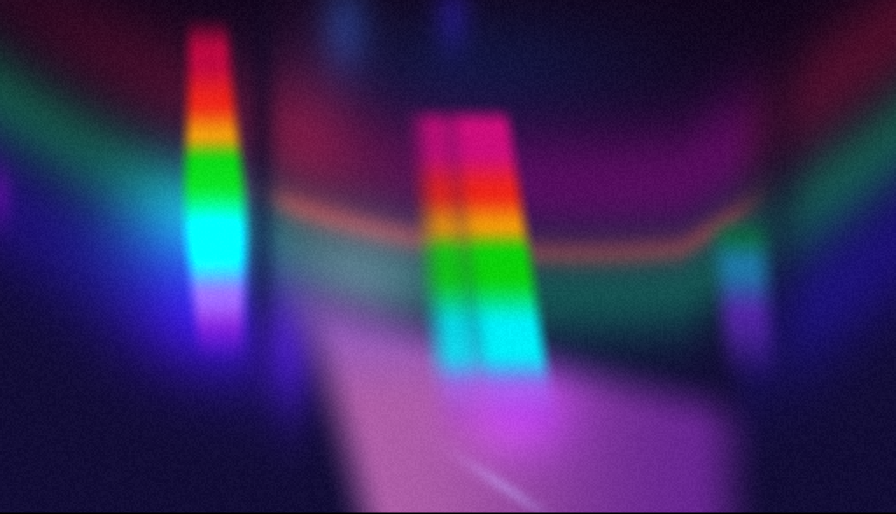
Reproduce this background procedurally as a Shadertoy shader.

```glsl
// Blurred prism light on a dark wall: a dim curved rainbow, a pink-violet
// pool below it and three bright spectral beams. Soft bands and gaussian
// glows are layered in normalized canvas space, then finished with grain.

float hash(vec2 p) {
    vec3 q = fract(vec3(p.xyx) * 0.1031);
    q += dot(q, q.yzx + 33.33);
    return fract((q.x + q.y) * q.z);
}

float glow(vec2 p, vec2 center, vec2 radius) {
    vec2 q = (p - center) / radius;
    return exp(-dot(q, q));
}

float ridge(float x, float width) {
    return exp(-x * x / (width * width));
}

// Soft-edged strip around zero
float strip(float x, float halfWidth, float blur) {
    return smoothstep(-blur, blur, halfWidth - abs(x));
}

// Beam colours, from its top (0) to its tail (1)
vec3 spectrum(float t, vec3 top) {
    vec3 c = mix(top, vec3(0.93, 0.14, 0.10), smoothstep(0.12, 0.25, t));
    c = mix(c, vec3(0.94, 0.60, 0.04), smoothstep(0.24, 0.35, t));
    c = mix(c, vec3(0.04, 0.82, 0.04), smoothstep(0.34, 0.43, t));
    c = mix(c, vec3(0.00, 0.94, 0.98), smoothstep(0.48, 0.64, t));
    c = mix(c, vec3(0.62, 0.38, 0.95), smoothstep(0.70, 0.83, t));
    return mix(c, vec3(0.58, 0.12, 0.85), smoothstep(0.82, 0.95, t));
}

// Dark room with faint blue reflections near the top
vec3 room(vec2 p) {
    vec3 c = mix(vec3(0.07, 0.05, 0.21), vec3(0.07, 0.02, 0.11), smoothstep(0.3, 1.0, p.y));
    c += vec3(0.00, 0.06, 0.13) * glow(p, vec2(0.52, 0.87), vec2(0.20, 0.13));
    c += vec3(0.04, 0.13, 0.24) * glow(p, vec2(0.385, 0.95), vec2(0.03, 0.09));
    c += vec3(0.05, 0.03, 0.22) * glow(p, vec2(0.505, 0.97), vec2(0.022, 0.07));
    return c + vec3(0.16, 0.00, 0.12) * glow(p, vec2(0.0, 0.62), vec2(0.015, 0.06));
}

// Wide dim rainbow that sags across the wall
vec3 curvedRainbow(vec2 p) {
    float sag = p.x - 0.65;
    float d = p.y - 0.43 - 0.9 * sag * sag - 0.8 * max(p.x - 0.76, 0.0);
    float inner = smoothstep(0.24, 0.34, p.x) * (1.0 - smoothstep(0.80, 0.88, p.x));
    vec3 wine = mix(vec3(0.22, 0.03, 0.05), vec3(0.26, 0.01, 0.20), inner * smoothstep(0.3, 0.6, p.x));
    vec3 c = wine * ridge(d - 0.21, 0.12) * smoothstep(-0.2, 0.3, p.x);
    c += vec3(0.27, 0.05, 0.00) * ridge(d - 0.075, 0.03) * inner;
    c += vec3(0.00, 0.27, 0.11) * ridge(d, 0.10);
    c += vec3(0.04, 0.02, 0.26) * ridge(d + 0.20, 0.14) * (1.0 - inner);

    // Haze beside the left and middle beams
    c += vec3(0.02, 0.25, 0.34) * glow(p, vec2(0.19, 0.57), vec2(0.08, 0.12));
    c += vec3(0.12, 0.00, 0.36) * glow(p, vec2(0.235, 0.38), vec2(0.09, 0.12));
    c += vec3(0.27, 0.18, 0.25) * glow(p, vec2(0.40, 0.44), vec2(0.09, 0.15));
    c += vec3(0.17, 0.03, 0.05) * glow(p, vec2(0.34, 0.74), vec2(0.06, 0.20));
    c += vec3(0.10, 0.02, 0.32) * glow(p, vec2(0.325, 0.29), vec2(0.03, 0.12));
    c *= 1.0 - 0.6 * ridge(p.x - 0.292, 0.016) * smoothstep(0.2, 0.5, p.y);
    return c * (1.0 - 0.4 * ridge(p.x - 0.87, 0.03));
}

void mainImage(out vec4 fragColor, in vec2 fragCoord) {
    vec2 p = fragCoord / iResolution.xy;
    vec3 col = room(p) + curvedRainbow(p);

    // Pink-violet pool under the rainbow
    float poolTop = 0.57 - 0.43 * p.x;
    float pool = 1.0 - smoothstep(poolTop - 0.08, poolTop + 0.05, p.y);
    pool *= smoothstep(-0.035, 0.035, p.x - 0.405 + 0.15 * p.y);
    pool *= 1.0 - smoothstep(0.77, 0.86, p.x);
    vec3 poolColor = mix(vec3(0.71, 0.38, 0.68), vec3(0.42, 0.15, 0.59), smoothstep(0.42, 0.80, p.x));
    poolColor = mix(poolColor, vec3(0.56, 0.36, 0.78), 0.75 * smoothstep(0.20, 0.38, p.y));
    col = mix(col, poolColor, pool * 0.95);
    col += vec3(0.20, 0.02, 0.30) * glow(p, vec2(0.58, 0.20), vec2(0.065, 0.10));
    float streak = ridge(p.x - 0.565 + 0.8 * (p.y - 0.05), 0.014);
    col += vec3(0.06, 0.14, 0.12) * streak * ridge(p.y - 0.05, 0.05);

    // Left beam, narrower at both ends
    float t = (0.96 - p.y) / 0.65;
    float x = p.x - 0.253 + 0.022 * p.y;
    float halfWidth = 0.021 + 0.012 * ridge(t - 0.58, 0.35);
    float mask = strip(x, halfWidth, 0.011) * smoothstep(-0.03, 0.10, t);
    mask *= 1.0 - smoothstep(0.86, 1.04, t);
    col = mix(col, spectrum(t, vec3(0.74, 0.03, 0.25)), mask);
    col += vec3(0.00, 0.16, 0.22) * glow(p, vec2(0.236, 0.54), vec2(0.06, 0.12));

    // Middle beam, two merged streaks with a soft left side
    t = (0.79 - p.y) / 0.67;
    x = p.x - 0.567 + 0.068 * p.y;
    halfWidth = 0.068 - 0.02 * p.y;
    mask = smoothstep(-0.016, 0.024, x + halfWidth) * (1.0 - smoothstep(-0.012, 0.012, x - halfWidth));
    mask *= smoothstep(-0.02, 0.06, t) * (1.0 - smoothstep(0.72, 0.98, t));
    mask *= 1.0 - 0.22 * ridge(x + 0.012, 0.012) - 0.15 * (1.0 - smoothstep(-0.03, 0.0, x));
    col = mix(col, spectrum(t, vec3(0.80, 0.05, 0.48)), mask);

    // Small right beam, green fading to violet
    vec3 small = mix(vec3(0.34, 0.15, 0.68), vec3(0.12, 0.48, 0.68), smoothstep(0.38, 0.48, p.y));
    small = mix(small, vec3(0.04, 0.42, 0.25), smoothstep(0.48, 0.55, p.y));
    mask = strip(p.x - 0.83 + 0.04 * (p.y - 0.45), 0.026, 0.018);
    mask *= smoothstep(0.23, 0.40, p.y) * (1.0 - smoothstep(0.52, 0.59, p.y));
    col = mix(col, small, 0.9 * mask);

    // Fine grain and a thin dark lower border
    col += 0.035 * (hash(floor(p * vec2(512.0, 294.0))) - 0.5);
    col *= smoothstep(0.001, 0.005, p.y);
    fragColor = vec4(clamp(col, 0.0, 1.0), 1.0);
}
```
